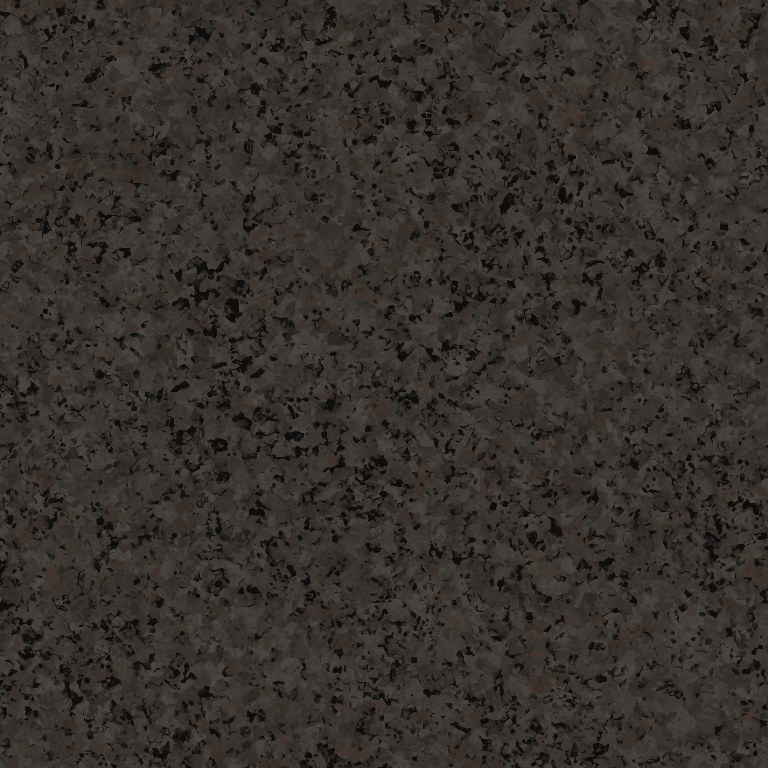
This texture is drawn by a Shadertoy shader. Its source:

```glsl
// Dark polished granite: soft grey grains, rusty patches and clustered black mica.

// Grain densities, in cells per canvas height
const float PATCH_SCALE = 24.0;
const float GRAIN_SCALE = 72.0;
const float MICA_SCALE = 105.0;
const float FINE_SCALE = 170.0;
const float DOT_SCALE = 95.0;

// Shape controls
const float WARP_AMOUNT = 0.013;
const float GRAIN_SHARPNESS = 13.0;
const float CLUSTERING = 0.36;
const float DOT_SHARE = 0.045;

// Mineral colours
const vec3 SHADE_GREY = vec3(0.158, 0.145, 0.130);
const vec3 PALE_GREY = vec3(0.304, 0.291, 0.270);
const vec3 RUST = vec3(0.245, 0.178, 0.150);
const vec3 SMOKE = vec3(0.135, 0.128, 0.118);
const vec3 MICA_BLACK = vec3(0.055, 0.050, 0.042);

vec3 hash32(vec2 p) {
    vec3 q = fract(p.xyx * vec3(0.1031, 0.1030, 0.0973));
    q += dot(q, q.yxz + 33.33);
    return fract((q.xxy + q.yzz) * q.zyx);
}

// Cellular noise: three random values per cell, blended softly at the borders
vec3 grains(vec2 p) {
    vec2 cell = floor(p);
    vec3 sum = vec3(0.0);
    float total = 0.0;
    for (int y = -1; y <= 1; y++) {
        for (int x = -1; x <= 1; x++) {
            vec2 id = cell + vec2(x, y);
            vec2 toSeed = id + hash32(id + 57.0).xy - p;
            float weight = exp(-GRAIN_SHARPNESS * dot(toSeed, toSeed));
            sum += weight * hash32(id + 211.0);
            total += weight;
        }
    }
    return sum / total;
}

// Sparse round specks, one candidate per cell
float dots(vec2 p) {
    vec2 id = floor(p);
    vec3 rnd = hash32(id + 401.0);
    vec2 center = 0.35 + 0.3 * rnd.xy;
    float dist = length(fract(p) - center);
    return step(rnd.z, DOT_SHARE) * (1.0 - smoothstep(0.12, 0.35, dist));
}

void mainImage(out vec4 fragColor, in vec2 fragCoord) {
    vec2 uv = fragCoord / iResolution.y;

    // Ragged grain outlines
    vec2 warp = grains(uv * 110.0 + 7.0).xy - 0.5;
    vec2 p = uv + WARP_AMOUNT * warp;

    vec3 patches = grains(uv * PATCH_SCALE + 2.5 * warp);
    vec3 coarse = grains(p * GRAIN_SCALE + 19.0);
    vec3 mica = grains(p * MICA_SCALE + 43.0);
    vec3 fine = grains(p * FINE_SCALE + 71.0);

    // Feldspar and quartz ground
    float tone = 0.58 * coarse.x + 0.32 * fine.x + 0.10 * patches.x;
    vec3 color = mix(SHADE_GREY, PALE_GREY, tone);

    // Rusty staining
    float rust = 0.6 * coarse.y + 0.4 * patches.y;
    color = mix(color, RUST, 0.55 * smoothstep(0.58, 0.82, rust));

    // Smoky halos with black cores
    float dark = 0.65 * mica.x + 0.35 * fine.y + CLUSTERING * (patches.z - 0.5);
    color = mix(color, SMOKE, 0.85 * smoothstep(0.58, 0.78, dark));
    color = mix(color, MICA_BLACK, smoothstep(0.74, 0.89, dark));
    color = mix(color, MICA_BLACK, 0.85 * dots(p * DOT_SCALE));

    fragColor = vec4(color, 1.0);
}
```
